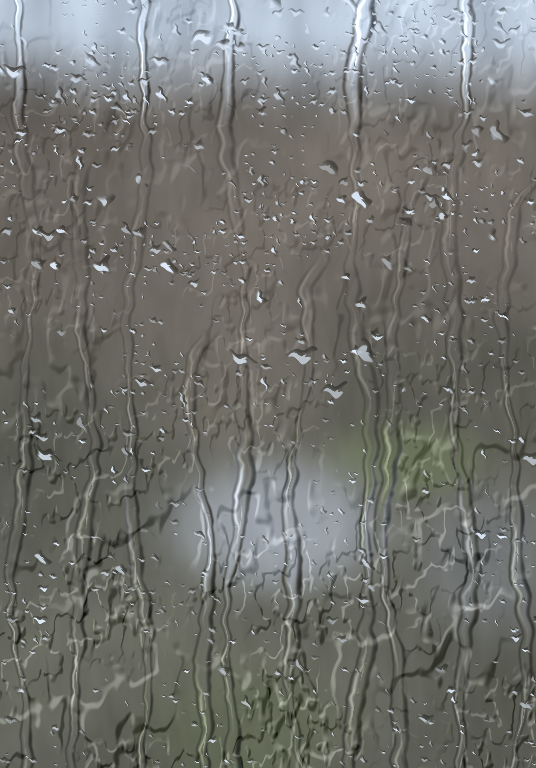
A Shadertoy shader for this texture:

```glsl
#define SKY vec3(.80, .86, .93)
#define WALL vec3(.425, .405, .38)
#define MOSS vec3(.38, .385, .35)
#define GRASS vec3(.45, .50, .37)
#define GLOW vec3(.65, .68, .72)
#define SPARKLE vec3(.88, .93, .99)
#define STREAMS 10
#define STREAM_WIDTH .0125
#define DROP_TILT .45
#define FILM_CONTRAST .17

vec2 hash2(vec2 p) {
    vec3 q = fract(p.xyx * vec3(.1031, .1030, .0973));
    q += dot(q, q.yzx + 33.33);
    return fract((q.xx + q.yz) * q.zy);
}

// Layered sines, about -1 to 1
float ripple(vec2 p) {
    float sum = 0., amp = .5;
    for (int i = 0; i < 4; i++) {
        p = mat2(.8, .6, -.6, .8) * p * 1.6 + 1.7;
        sum += amp * sin(p.x + 1.4 * sin(p.y));
        amp *= .62;
    }
    return sum;
}

float softSpot(vec2 p, vec2 centre, vec2 size) {
    vec2 d = (p - centre) / size;
    return exp(-dot(d, d) * dot(d, d));
}

// Blurred view behind the pane
vec3 scene(vec2 p) {
    float lump = ripple(p * 5.);
    vec3 c = mix(MOSS, WALL, smoothstep(.25, .75, p.y + .12 * lump));
    c *= 1. + .1 * lump;
    c = mix(c, GRASS, .6 * softSpot(p, vec2(.53, .40), vec2(.1, .05)));
    c = mix(c, GRASS * .85, .5 * softSpot(p, vec2(.32, .05), vec2(.12, .08)));
    c = mix(c, GLOW, .85 * softSpot(p, vec2(.36, .315), vec2(.14, .085)));
    c = mix(c, GLOW * .8, .5 * softSpot(p, vec2(.64, .27), vec2(.1, .1)));
    return mix(c, SKY, smoothstep(.83, .965, p.y + .015 * lump));
}

// Thin crinkled water edges, lit from one side
float filmRelief(vec2 p, vec2 grain, float seed) {
    vec2 q = p * grain + seed;
    float f = ripple(q), slope = ripple(q + vec2(.14, -.12)) - f;
    float patches = smoothstep(-.35, .35, ripple(p * 12. + seed));
    float low = mix(.4, 1., 1. - smoothstep(.25, .6, p.y));
    return clamp(slope * 6., -1., 1.) * (1. - smoothstep(.05, .25, abs(f))) * patches * low;
}

// Running water: a ragged lens band with dark rims and a pale ridge
vec3 addStreams(vec3 c, vec2 p, float aspect, float px) {
    for (int i = 0; i < STREAMS; i++) {
        float n = float(i);
        vec2 h = hash2(vec2(n * 3.7 + 2., 8.)), k = hash2(vec2(n + 5., 31.));
        float top = mod(n, 2.) < .5 ? 1.1 : mix(.5, .85, k.x);
        float hook = smoothstep(top - .07, top, p.y);
        float x = (n + .25 + .5 * h.x) / float(STREAMS) * aspect
            + .012 * sin(p.y * 8. + 6.3 * h.y) + .005 * sin(p.y * 21. + 6.3 * k.x)
            + .0022 * sin(p.y * 85. + 9. * k.y + 2. * sin(p.y * 31.)) + .03 * hook * hook;
        float rag = ripple(vec2(p.y * 42. + 9. * n, 3. * sign(p.x - x)));
        float w = STREAM_WIDTH * (.65 + .5 * k.y) * (.9 + .3 * sin(p.y * 15. + 6.3 * h.x) + .3 * rag);
        float d = (p.x - x) / w, aa = 1.5 * px / w;
        float mask = (1. - smoothstep(1. - aa, 1. + aa, abs(d)))
            * (1. - smoothstep(top - .04, top, p.y));
        float depth = mix(.45, 1., 1. - smoothstep(.3, .65, p.y));
        depth = max(depth, smoothstep(.75, .88, p.y));
        vec3 water = scene(p + vec2(-.09 * d, .03 - .07 * abs(d)));
        water *= 1. - (.4 + .15 * rag) * smoothstep(.3, .75, d) - .3 * smoothstep(.55, .9, -d);
        float ridge = exp(-pow((d + .3 + .4 * rag) / .2, 2.)) * (.55 + .5 * sin(p.y * 29. + 6.3 * h.y));
        water += .28 * ridge * (.45 + water);
        c = mix(c, water, mask * depth);
    }
    return c;
}

// One layer of tilted, lumpy drops with bright lower crescents
vec3 addDrops(vec3 c, vec2 p, float cell, float density, float seed, float px) {
    vec2 q = p / cell, id = floor(q);
    float cluster = smoothstep(-.45, .5, ripple(p * 13. + seed));
    float height = mix(.6, 1.25, smoothstep(.3, .85, p.y));
    for (int j = 0; j < 9; j++) {
        vec2 o = id + vec2(j % 3 - 1, j / 3 - 1);
        vec2 h = hash2(o + seed), k = hash2(o + seed + 57.);
        float present = smoothstep(0., .06, density * cluster * height - k.x);
        vec2 v = q - o - .15 - .7 * h;
        v += .06 * sin(v.yx * 11. + 6.3 * k);
        float t = DROP_TILT + 1.7 * (k.y - .5), s = sin(t), co = cos(t);
        v = mat2(co, s, -s, co) * v;
        v.y *= 1.2 + 1.4 * h.x;
        float r = mix(.18, .46, h.y * h.y), a = atan(v.y, v.x);
        float lumps = 1. + .2 * sin(3. * a + 6.3 * h.x) + .13 * sin(5. * a + 6.3 * k.y);
        float d = length(v) * lumps / r, aa = 1.2 * px / (cell * r);
        float body = present * (1. - smoothstep(1. - aa, 1. + aa, d));
        vec2 u = v / r;
        vec3 water = scene(p - vec2(0., .07 * u.y)) * (.95 - .4 * smoothstep(-.1, .8, u.y));
        c = mix(c, water, body * .8);
        float crescent = length((u + vec2(.05, .3)) * vec2(.95, 1.35)) * lumps;
        float shine = 1. - smoothstep(.66 - aa, .66 + aa, crescent);
        c = mix(c, SPARKLE, present * shine * mix(.35, 1., fract(h.x * 7. + k.y * 5.)));
    }
    return c;
}

void mainImage(out vec4 fragColor, in vec2 fragCoord) {
    float px = 1. / iResolution.y;
    vec2 p = fragCoord * px;
    vec3 c = scene(p) + .016 * ripple(p * vec2(60., 25.));
    c *= 1. - .09 * smoothstep(.8, .9, p.y) * (1. + ripple(p * vec2(24., 7.)));
    c = addStreams(c, p, iResolution.x * px, px);
    c += FILM_CONTRAST * filmRelief(p, vec2(34., 21.), 0.);
    c += FILM_CONTRAST * filmRelief(p, vec2(62., 40.), 5.);
    c = addDrops(c, p, .013, .5, 11., px);
    c = addDrops(c, p, .022, .46, 43., px);
    c = addDrops(c, p, .042, .3, 79., px);
    fragColor = vec4(clamp(c, 0., 1.), 1.);
}
```
